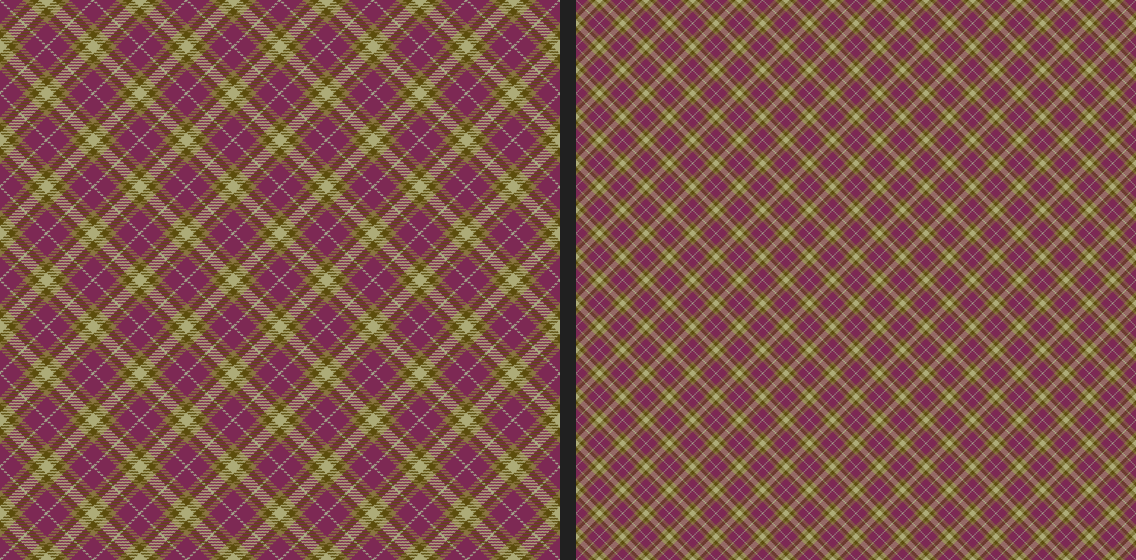
Left: one tile. Right: repeated 2 by 2.
Give the GLSL for this pattern, as a WebGL 1 fragment shader.

```glsl
precision highp float;
// Diagonal tartan in twill weave: plum ground, olive bands and a thin sage overcheck.

uniform vec2 u_resolution;

#define REPEATS 6.0        // repeats across and down
#define THREADS 64.0       // threads in one repeat of the sett
#define LIGHT_EDGE 5.0     // stripe edges, in threads from the band centre
#define DARK_EDGE 11.0
#define TAN_EDGE 16.0
#define LINE_EDGE 31.0
#define PLUM vec3(0.49, 0.16, 0.33)
#define LIGHT vec3(0.68, 0.67, 0.47)
#define DARK vec3(0.36, 0.30, 0.05)
#define TAN vec3(0.54, 0.46, 0.26)
#define SAGE vec3(0.64, 0.67, 0.55)
#define SAMPLES 5          // antialiasing samples per axis

// Colour of one thread; the sett mirrors about the band centre.
vec3 threadColor(float index) {
  float d = abs(fract((index + 0.5) / THREADS) - 0.5) * THREADS;
  vec3 color = LIGHT;
  color = mix(color, DARK, step(LIGHT_EDGE, d));
  color = mix(color, TAN, step(DARK_EDGE, d));
  color = mix(color, PLUM, step(TAN_EDGE, d));
  return mix(color, SAGE, step(LINE_EDGE, d));
}

// Two-over-two twill: its ribs run level because the cloth lies on the bias.
vec3 weave(vec2 uv) {
  vec2 p = uv * REPEATS;
  vec2 thread = floor(vec2(p.x + p.y, p.x - p.y) * THREADS);
  float warpOnTop = step(mod(thread.x - thread.y + 0.5, 4.0), 2.0);
  return mix(threadColor(thread.y), threadColor(thread.x), warpOnTop);
}

void main() {
  // Average a grid of samples to smooth the fine threads.
  vec3 sum = vec3(0.0);
  for (int j = 0; j < SAMPLES; j++) {
    for (int i = 0; i < SAMPLES; i++) {
      vec2 offset = (vec2(float(i), float(j)) + 0.5) / float(SAMPLES) - 0.5;
      sum += weave((gl_FragCoord.xy + offset) / u_resolution);
    }
  }
  gl_FragColor = vec4(sum / float(SAMPLES * SAMPLES), 1.0);
}
```
